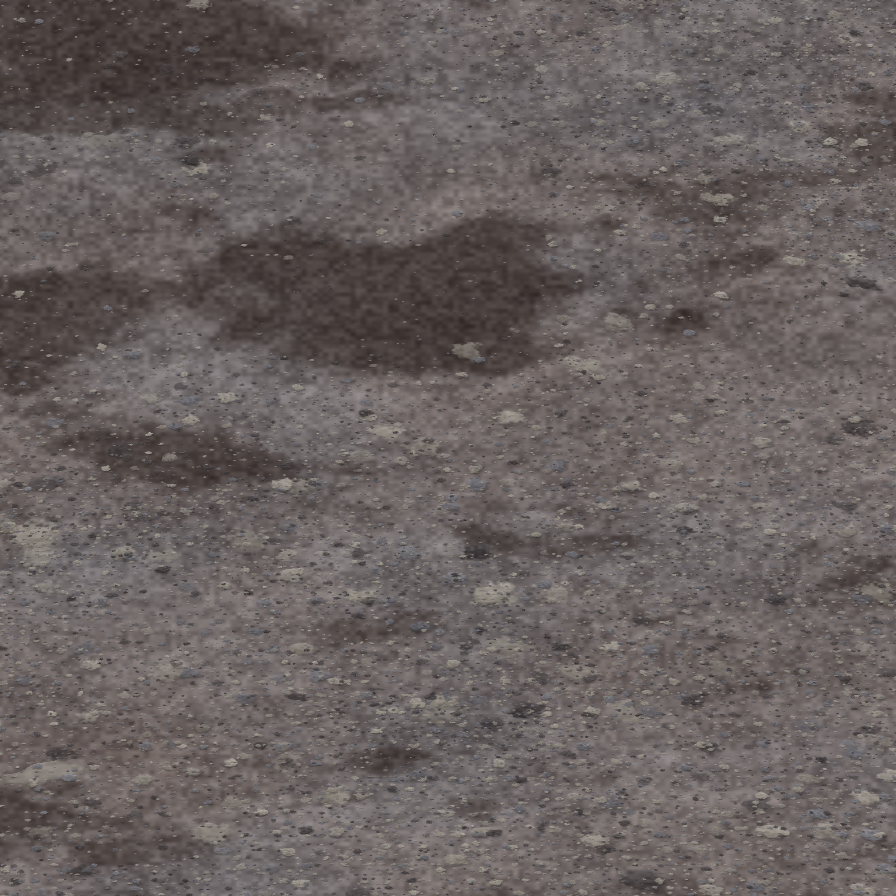
Reproduce this texture procedurally as a WebGL 1 fragment shader.

```glsl
precision highp float;
// Bare stony ground seen at a slant: grey-brown dirt, dark damp stains, half-buried stones.
uniform vec2 u_resolution;

const vec3 DIRT = vec3(0.437, 0.405, 0.403);
const vec3 DAMP = vec3(0.262, 0.225, 0.216);
const vec3 PALE_STONE = vec3(0.590, 0.565, 0.530);
const vec3 BLUE_STONE = vec3(0.430, 0.430, 0.455);
const vec3 DARK_STONE = vec3(0.285, 0.265, 0.270);
const float FORESHORTEN = 1.75;   // flattening of round things on the ground
const float RECEDE = 0.7;         // shrinking towards the top edge
const float LARGEST_CELL = 0.14;
const float CELL_RATIO = 0.64;
const float GRAIN_CONTRAST = 0.17;
const float MOTTLE_CONTRAST = 0.17;

float hash(vec2 p) {
  vec3 q = fract(vec3(p.xyx) * 0.1031);
  q += dot(q, q.yzx + 33.33);
  return fract((q.x + q.y) * q.z);
}

float noise(vec2 p) {
  vec2 i = floor(p), f = fract(p);
  f = f * f * (3.0 - 2.0 * f);
  return mix(mix(hash(i), hash(i + vec2(1.0, 0.0)), f.x),
             mix(hash(i + vec2(0.0, 1.0)), hash(i + 1.0), f.x), f.y);
}

float fbm(vec2 p) {
  float sum = 0.0, weight = 0.5;
  for (int i = 0; i < 5; i++) {
    sum += weight * noise(p);
    p = mat2(1.6, 1.2, -1.2, 1.6) * p + 17.3;
    weight *= 0.5;
  }
  return sum / 0.97;
}

// Signed closeness to an ellipse: 1 at its centre, 0 on its rim.
float ellipse(vec2 p, vec2 centre, vec2 radius) {
  return 1.0 - length((p - centre) / radius);
}

// Damp stains: three broad ones with ragged rims, and small scattered ones.
float stains(vec2 p) {
  float ragged = (fbm(p * vec2(9.0, 20.0)) - 0.5) * 1.7;
  float broad = ellipse(p, vec2(0.48, 0.665), vec2(0.28, 0.075));
  broad = max(broad, ellipse(p, vec2(0.03, 0.65), vec2(0.18, 0.05)));
  broad = max(broad, ellipse(p, vec2(0.12, 0.97), vec2(0.32, 0.09)));
  float upperLeft = smoothstep(0.74, 0.95, p.y) * (1.0 - smoothstep(0.4, 0.8, p.x));
  float scattered = fbm(p * vec2(5.0, 17.0) + 41.0) + 0.1 * upperLeft;
  return max(smoothstep(-0.12, 0.35, broad + ragged),
             0.8 * smoothstep(0.62, 0.76, scattered));
}

// One stone at most per cell, with a contact shadow on its near side.
vec3 addStones(vec3 color, vec2 ground, float cell, float density, float large,
               float pixel, float seed) {
  vec2 p = ground / cell + seed * 7.31;
  p.x += 5.0 * hash(vec2(floor(p.y), seed));
  vec2 id = floor(p) + seed * 57.0;
  float radius = mix(0.12, 0.31, hash(id + 3.7));
  vec2 jitter = vec2(hash(id + 11.1), hash(id + 23.9)) - 0.5;
  vec2 q = (fract(p) - 0.5 - jitter * (1.0 - 3.0 * radius)) / radius;
  q.y *= mix(0.95, 1.4, hash(id + 31.3));
  float rough = 0.75 * (noise(q * 1.6 + id * 3.1) - 0.5)
              + (0.25 + 0.45 * large) * (noise(q * 5.0 + id) - 0.5);
  float dist = length(q) + rough;
  float soft = 0.13 + 0.17 * large + 0.8 * pixel / (cell * radius);
  float present = step(hash(id + 47.7), density);
  float opacity = present * mix(0.45, 0.95, hash(id + 53.1));
  float body = 1.0 - smoothstep(0.9 - soft, 0.9 + soft, dist);
  float shadowDist = length(q + vec2(-0.1, 0.4)) + rough;
  float shadow = 1.0 - smoothstep(0.7, 1.2, shadowDist);

  float kind = hash(id + 61.9);
  vec3 stone = mix(BLUE_STONE, DARK_STONE, step(0.76, kind));
  stone = mix(stone, PALE_STONE, step(kind, 0.46 + 0.5 * large));
  stone += 0.07 * (hash(id + 71.3) - 0.5) + 0.06 * clamp(q.y, -1.0, 1.0);
  stone += 0.13 * (noise(q * 4.0 + id * 1.7) - 0.5);
  color *= 1.0 - 0.25 * shadow * opacity * (1.0 - 0.6 * large);
  return mix(color, stone, body * opacity);
}

void main() {
  vec2 pos = gl_FragCoord.xy / u_resolution.y;
  float shrink = 1.0 + RECEDE * pos.y;
  vec2 ground = vec2((pos.x - 0.5) * shrink,
                     FORESHORTEN * (pos.y + 0.5 * RECEDE * pos.y * pos.y)) + 3.0;
  float pixel = shrink / u_resolution.y;

  // Dirt with broad mottling, slanted smears and fine grit.
  float grit = noise(pos * vec2(165.0, 225.0)) - 0.5;
  grit += 0.6 * (noise(pos * vec2(75.0, 120.0) + 9.0) - 0.5);
  float mottle = fbm(ground * 6.0) - 0.5;
  float smear = fbm(vec2(pos.x * 14.0, (pos.y - 0.12 * pos.x) * 60.0)) - 0.5;
  vec3 color = DIRT + GRAIN_CONTRAST * 0.75 * grit
             + MOTTLE_CONTRAST * mottle + 0.10 * smear;
  color += vec3(0.012, 0.0, -0.010) * 3.0 * (fbm(ground * 4.0 + 20.0) - 0.5);

  // Damp earth, broken up by matted fibres.
  float damp = stains(pos);
  float fibres = noise(vec2(pos.x * 95.0 + pos.y * 60.0, pos.y * 210.0));
  vec3 dampColor = DAMP + 0.09 * grit + 0.09 * (fibres - 0.5) + 0.08 * mottle;
  color = mix(color, dampColor, damp * mix(0.75, 1.0, fibres));

  // Stones from large to small, thickest low down and in the upper right.
  float lower = 1.0 - smoothstep(0.35, 0.68, pos.y);
  float upperRight = smoothstep(0.35, 0.95, pos.x) * smoothstep(0.62, 0.85, pos.y);
  float rubble = 0.35 + 0.5 * max(lower, upperRight) + 1.1 * (fbm(ground * 3.0 + 50.0) - 0.5);
  rubble = clamp(rubble, 0.12, 1.1) * (1.0 - 0.75 * damp);
  float cell = LARGEST_CELL;
  for (int i = 0; i < 7; i++) {
    float layer = float(i);
    float large = 1.0 - smoothstep(0.0, 2.0, layer);
    float density = rubble * mix(0.17, 0.68, layer / 6.0);
    color = addStones(color, ground, cell, density, large, pixel, layer + 1.0);
    cell *= CELL_RATIO;
  }
  gl_FragColor = vec4(clamp(color, 0.0, 1.0), 1.0);
}
```
